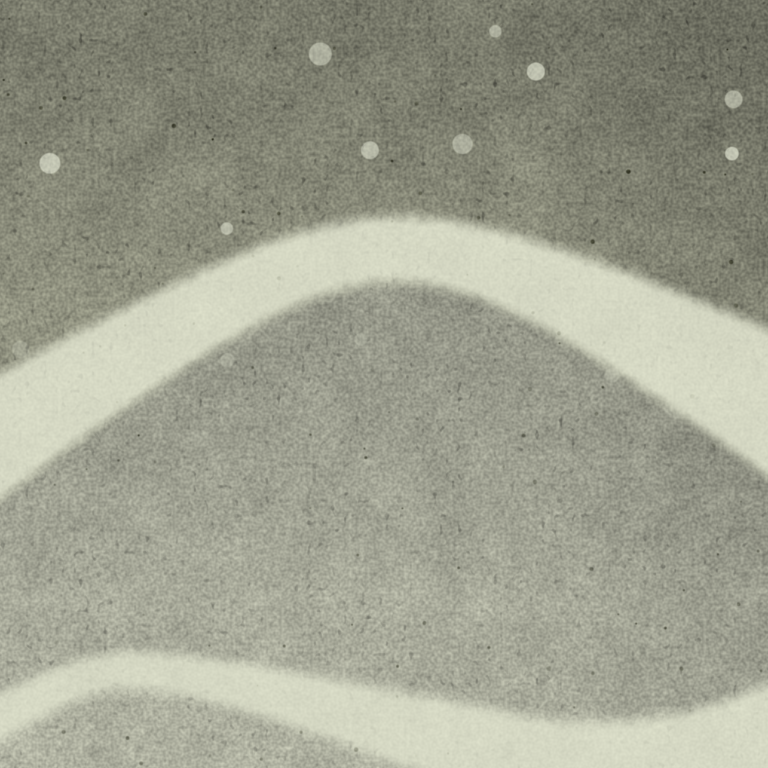
This background is drawn by a three.js fragment shader. Its source:

```glsl
// Two pale, soft-edged ribbons curve over grey-olive hills on worn paper.
// Each ribbon lies between two rounded ridge curves; gradient noise makes the
// grain and stains, and hashed grids scatter the snow dots and dark flecks.

#define EDGE_SOFTNESS 0.014
#define DOT_GRID 6.0
#define DOT_CHANCE 0.85
#define FLECK_GRID 34.0
#define FLECK_CHANCE 0.12
#define GRAIN_AMOUNT 0.105
#define STAIN_AMOUNT 0.10
#define PIT_AMOUNT 0.11
#define RIBBON_COLOR vec3(0.832, 0.843, 0.762)
#define DOT_COLOR vec3(0.755, 0.765, 0.695)
#define SKY_TINT vec3(1.0, 1.01, 0.885)
#define HILL_TINT vec3(1.0, 1.01, 0.915)

varying vec2 vUv;

vec2 hash2(vec2 p) {
  vec3 q = fract(p.xyx * vec3(0.1031, 0.1030, 0.0973));
  q += dot(q, q.yzx + 33.33);
  return fract((q.xx + q.yz) * q.zy);
}

float gradientAt(vec2 cell, vec2 offset) {
  float angle = 6.2832 * hash2(cell).x;
  return dot(vec2(cos(angle), sin(angle)), offset);
}

float gradientNoise(vec2 p) {
  vec2 i = floor(p), f = fract(p);
  vec2 u = f * f * f * (f * (f * 6.0 - 15.0) + 10.0);
  vec2 e = vec2(1.0, 0.0);
  float low = mix(gradientAt(i, f), gradientAt(i + e, f - e), u.x);
  float high = mix(gradientAt(i + e.yx, f - e.yx),
                   gradientAt(i + e.xx, f - e.xx), u.x);
  return mix(low, high, u.y);
}

float fbm(vec2 p) {
  float sum = 0.0, gain = 0.45;
  for (int i = 0; i < 5; i++) {
    sum += gain * gradientNoise(p);
    p = mat2(0.8, 0.6, -0.6, 0.8) * p * 2.07 + 17.3;
    gain *= 0.8;
  }
  return sum;
}

// Height of a rounded peak with separate left and right slopes.
float ridge(float x, vec2 peak, float roundness, vec2 slopes) {
  float d = x - peak.x;
  float fall = sqrt(d * d + roundness * roundness) - roundness;
  return peak.y - fall * (d < 0.0 ? slopes.x : slopes.y);
}

float below(float y, float height) {
  return smoothstep(-EDGE_SOFTNESS, EDGE_SOFTNESS, height - y);
}

// One jittered disc per cell: coverage in x, random strength in y.
vec2 scatter(vec2 p, float grid, float chance, vec2 radii) {
  vec2 cell = floor(p * grid);
  vec2 shape = hash2(cell + 71.0);
  float radius = mix(radii.x, radii.y, shape.x * shape.x);
  float margin = (radius + 0.002) * grid;
  vec2 center = (cell + mix(vec2(margin), vec2(1.0 - margin), hash2(cell + 9.0))) / grid;
  float disc = 1.0 - smoothstep(radius - 0.0015, radius + 0.0015, length(p - center));
  return vec2(disc * step(shape.y, chance), hash2(cell + 137.0).x);
}

void main() {
  vec2 p = vUv;

  // Ribbon boundaries, slightly roughened
  float y = p.y + 0.004 * gradientNoise(p * 70.0);
  float upperTop = ridge(p.x, vec2(0.515, 0.718), 0.2, vec2(0.579, 0.450));
  float upperBase = ridge(p.x, vec2(0.515, 0.632), 0.2, vec2(0.800, 0.776));
  float lift = max(p.x - 0.68, 0.0);
  float lowerTop = ridge(p.x, vec2(0.17, 0.152), 0.1, vec2(0.555, 0.195)) + lift * lift;
  float lowerBase = ridge(p.x, vec2(0.17, 0.102), 0.1, vec2(0.700, 0.370));
  float hill = below(y, upperBase);
  float foreground = below(y, lowerBase);
  float ribbon = clamp(below(y, upperTop) * (1.0 - hill)
                     + below(y, lowerTop) * (1.0 - foreground), 0.0, 1.0);

  // Tonal gradients, darker towards the right
  float sky = mix(0.56, 0.468, smoothstep(0.52, 1.0, p.y));
  float slope = mix(0.655, 0.575, smoothstep(0.12, 0.62, p.y));
  float tone = mix(mix(sky, slope, hill), 0.675, foreground);
  tone -= 0.06 * smoothstep(0.65, 1.0, p.x);
  vec3 tint = mix(SKY_TINT, HILL_TINT, hill);
  vec3 color = tone * tint;

  // Snow dots fade out down the hill
  vec2 dots = scatter(p, DOT_GRID, DOT_CHANCE, vec2(0.008, 0.015));
  float dotFade = smoothstep(0.28, 0.8, p.y) * mix(0.65, 1.0, dots.y);
  color = mix(color, DOT_COLOR, dots.x * dotFade);
  color = mix(color, RIBBON_COLOR, ribbon);

  // Paper wear: stains, grain, pits, upright smudges and flecks
  float wear = mix(1.0, 0.3, ribbon) * (1.0 - 0.5 * dots.x * dotFade);
  float stain = fbm(p * 11.0 + 4.0);
  float grain = gradientNoise(p * 251.0) + 0.7 * gradientNoise(p * 137.0 + 31.0);
  float patches = smoothstep(-0.3, 0.4, gradientNoise(p * 13.0 + 83.0));
  float pit = smoothstep(0.22, 0.6, gradientNoise(p * vec2(128.0, 105.0) + 19.0));
  float smudge = smoothstep(0.38, 0.65, gradientNoise(p * vec2(46.0, 22.0) + 53.0));
  vec2 flecks = scatter(p, FLECK_GRID, FLECK_CHANCE, vec2(0.001, 0.003));
  float mark = STAIN_AMOUNT * stain + GRAIN_AMOUNT * grain
             - PIT_AMOUNT * pit * mix(0.5, 1.3, patches) - 0.06 * smudge + 0.012;
  color += wear * mark * tint;
  color -= 0.3 * flecks.x * flecks.y * wear;

  gl_FragColor = vec4(clamp(color, 0.0, 1.0), 1.0);
}
```
